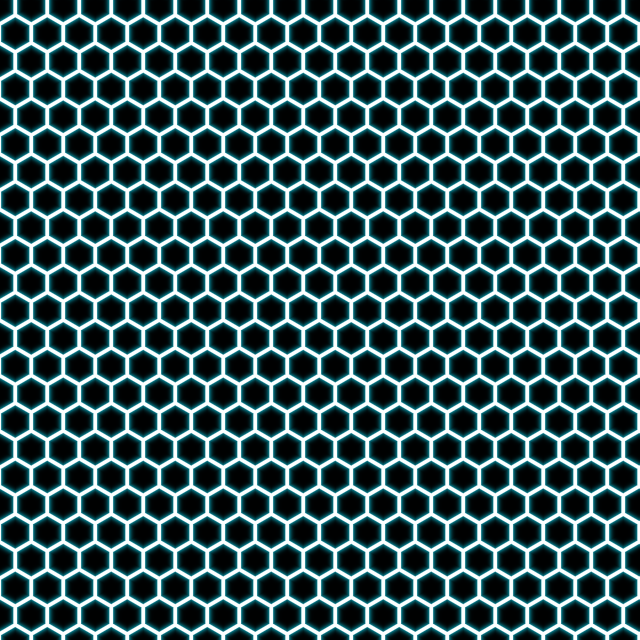
A WebGL 2 fragment shader for this pattern:

```glsl
#version 300 es
precision highp float;
// Glowing honeycomb: white hexagon outlines with a teal halo on black.
// Each point is folded into its nearest hexagonal cell, then coloured by
// its distance to the cell border (in units of the cell's inner radius).

uniform vec2 u_resolution;
out vec4 fragColor;

const float COLUMNS = 20.0;                     // cells across the canvas
const vec2 CELL_ANCHOR = vec2(0.0238, 0.9475);  // centre of one cell
const float LINE_HALF_WIDTH = 0.118;
const float LINE_SOFTNESS = 0.046;
const float GLOW_RADIUS = 0.27;

const vec3 BACKGROUND = vec3(0.0, 0.004, 0.005);
const vec3 GLOW_COLOR = vec3(0.02, 0.565, 0.637);
const vec3 LINE_COLOR = vec3(0.99, 1.0, 1.0);

// Offset from the nearest centre of a pointy-top hexagon grid, inner radius 1.
vec2 foldToHexCell(vec2 p) {
    vec2 period = vec2(2.0, 2.0 * sqrt(3.0));
    vec2 evenRow = mod(p + 0.5 * period, period) - 0.5 * period;
    vec2 oddRow = mod(p, period) - 0.5 * period;
    return dot(evenRow, evenRow) < dot(oddRow, oddRow) ? evenRow : oddRow;
}

// Distance from a point inside the cell to its closest side.
float hexBorderDistance(vec2 offset) {
    vec2 a = abs(offset);
    return 1.0 - max(a.x, dot(a, vec2(0.5, 0.5 * sqrt(3.0))));
}

// Gaussian falloff of the halo.
float glowAmount(float dist, float radius) {
    float t = dist / radius;
    return exp(-t * t);
}

// Coverage of the outline, with an edge at least one pixel soft.
float lineCoverage(float dist, float halfWidth, float pixel) {
    float soft = max(LINE_SOFTNESS, 0.6 * pixel);
    return 1.0 - smoothstep(halfWidth - soft, halfWidth + soft, dist);
}

void main() {
    // Canvas units to inner-radius units
    float size = min(u_resolution.x, u_resolution.y);
    float scale = 2.0 * COLUMNS;
    vec2 canvas = gl_FragCoord.xy / size;
    vec2 offset = foldToHexCell((canvas - CELL_ANCHOR) * scale);
    float dist = hexBorderDistance(offset);

    // Halo first, then the bright outline over it
    vec3 color = BACKGROUND + GLOW_COLOR * glowAmount(dist, GLOW_RADIUS);
    color = mix(color, LINE_COLOR, lineCoverage(dist, LINE_HALF_WIDTH, scale / size));
    fragColor = vec4(color, 1.0);
}
```
